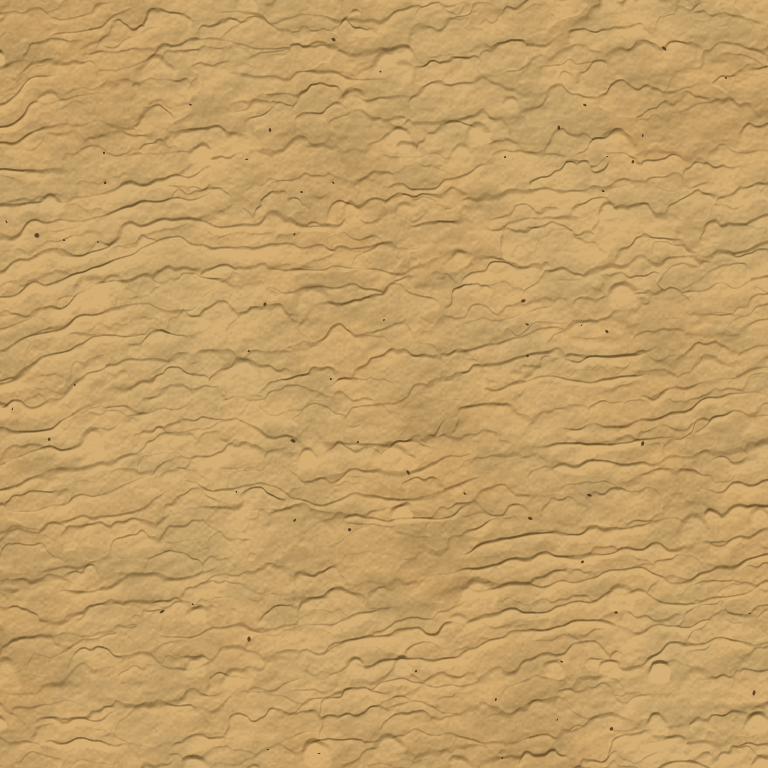
Reproduce this texture procedurally as a WebGL 1 fragment shader.

```glsl
precision highp float;
// Wind-rippled beach sand with broken crests, shallow dents and dark specks.
uniform vec2 u_resolution;

const vec3 SHADOW_SAND = vec3(0.45, 0.35, 0.19);
const vec3 LIT_SAND = vec3(0.82, 0.67, 0.44);
const vec3 SPECK_COLOR = vec3(0.24, 0.17, 0.09);
const vec2 LIGHT_AXIS = vec2(-0.22, 0.975);

float hash(vec2 p) {
  return fract(sin(dot(p, vec2(127.1, 311.7))) * 43758.5453);
}

vec2 hash2(vec2 p) {
  return vec2(hash(p), hash(p + 41.3));
}

float noise(vec2 p) {
  vec2 cell = floor(p);
  vec2 f = fract(p);
  f = f * f * f * (f * (f * 6.0 - 15.0) + 10.0);
  float low = mix(hash(cell), hash(cell + vec2(1.0, 0.0)), f.x);
  float high = mix(hash(cell + vec2(0.0, 1.0)), hash(cell + 1.0), f.x);
  return mix(low, high, f.y);
}

mat2 rotation(float angle) {
  float c = cos(angle);
  float s = sin(angle);
  return mat2(c, s, -s, c);
}

// Flat trough, rising face and steep drop, repeated along a warped axis.
float ripples(vec2 p, float count, float tilt, float seed) {
  float phase = count * (p.y - tilt * p.x);
  phase += 1.5 * noise(p * vec2(4.0, 5.0) + seed);
  phase += 0.9 * noise(p * vec2(17.0, 13.0) + seed * 2.0);
  phase += 0.4 * noise(p * vec2(48.0, 38.0) + seed * 3.0);
  float f = fract(phase);
  return pow(f, 1.6) * (1.0 - smoothstep(0.80, 1.0, f));
}

// Overlapping short lobes, each with a steep upper rim.
float lobes(vec2 p, vec2 count, float seed) {
  vec2 warp = vec2(noise(p * 34.0 + seed), noise(p * 38.0 + seed + 9.0));
  warp += 0.4 * vec2(noise(p * 85.0 + seed), noise(p * 90.0 + seed + 9.0));
  vec2 q = rotation(-0.14) * p * count + 0.5 * warp + seed;
  vec2 home = floor(q);
  float height = 0.0;
  for (int j = -1; j <= 1; j++) {
    for (int i = -1; i <= 1; i++) {
      vec2 cell = home + vec2(float(i), float(j));
      vec2 d = (q - cell - hash2(cell)) / mix(0.5, 0.95, hash(cell + 6.0));
      float rim = 1.0 - smoothstep(0.72, 1.0, length(d));
      height = max(height, rim * (0.5 + 0.5 * d.y) * mix(0.5, 1.1, hash(cell + 15.0)));
    }
  }
  return height;
}

// Replaces the relief by a scattered rounded mound with a shadowed top edge.
float addMounds(float height, vec2 p, float count, float chance, float seed) {
  vec2 q = p * count + seed;
  vec2 cell = floor(q);
  vec2 center = 0.5 + 0.2 * (hash2(cell) - 0.5);
  vec2 d = (fract(q) - center) / mix(0.20, 0.29, hash(cell + 7.7));
  d.x *= mix(0.95, 1.2, hash(cell + 3.1));
  float r = length(d) + 0.4 * (noise(q * 5.0) - 0.5);
  float present = step(hash(cell + 19.0), chance);
  float flatten = present * (1.0 - smoothstep(0.4, 1.1, r));
  float dome = (1.0 - smoothstep(0.62, 1.05, r)) * max(0.0, 0.4 + 0.6 * d.y);
  return mix(height, 0.3, 0.75 * flatten) + present * dome * mix(0.4, 1.3, hash(cell + 5.0));
}

float sandHeight(vec2 p) {
  float rough = smoothstep(0.25, 0.75, noise(p * vec2(3.5, 4.0) + 14.0));
  float crestMask = smoothstep(0.22, 0.65, noise(p * vec2(9.0, 17.0) + 4.0));
  float crests = ripples(p, 28.0, 0.14, 3.0) * (0.2 + 0.85 * crestMask);
  float scales = lobes(p, vec2(13.0, 27.0), 5.3);
  float height = max(crests * mix(1.05, 0.65, rough), scales * mix(0.6, 0.9, rough));

  height = addMounds(height, p, 10.0, 0.26, 0.37);
  height = addMounds(height, p, 15.0, 0.17, 31.6);

  // Fine relief, stretched along the rising diagonal.
  vec2 q = rotation(-0.45) * p;
  height += 0.28 * noise(q * vec2(30.0, 52.0));
  height += 0.18 * noise(q * vec2(75.0, 115.0));
  return height + 0.09 * noise(p * 220.0);
}

float specks(vec2 p, float count, float chance) {
  vec2 q = p * count;
  vec2 cell = floor(q);
  vec2 d = fract(q) - 0.5 - 0.6 * (hash2(cell + 2.0) - 0.5);
  d = rotation(6.283 * hash(cell + 8.0)) * d;
  d.y *= mix(1.0, 2.2, hash(cell + 13.0));
  float radius = mix(0.04, 0.10, pow(hash(cell + 29.0), 2.0));
  float shape = 1.0 - smoothstep(radius * 0.5, radius * 1.3, length(d));
  return shape * step(hash(cell + 17.0), chance);
}

void main() {
  vec2 p = gl_FragCoord.xy / u_resolution.y;

  // Slope along the light axis gives the relief shading.
  float reach = 0.001;
  vec2 stepAlong = LIGHT_AXIS * reach;
  float above = sandHeight(p + stepAlong);
  float below = sandHeight(p - stepAlong);
  float slope = (above - below) / (2.0 * reach);
  float elevation = 0.5 * (above + below) - 0.6;

  float patches = noise(p * 7.0 + 50.0) - 0.5;
  float stains = noise(p * vec2(22.0, 30.0) + 70.0) - 0.5;
  float grain = noise(p * 310.0 + 9.0) - 0.5;
  float tone = 0.760 + 0.00145 * slope + 0.06 * elevation;
  tone += 0.05 * patches + 0.06 * stains + 0.035 * grain;
  tone = clamp(tone, 0.44, 0.84);

  vec3 color = mix(SHADOW_SAND, LIT_SAND, (tone - 0.45) / 0.37);
  color += vec3(0.012, -0.004, -0.012) * (stains - patches);

  float debris = specks(p, 27.0, 0.07);
  color = mix(color, SPECK_COLOR, 0.8 * debris);
  gl_FragColor = vec4(color, 1.0);
}
```
